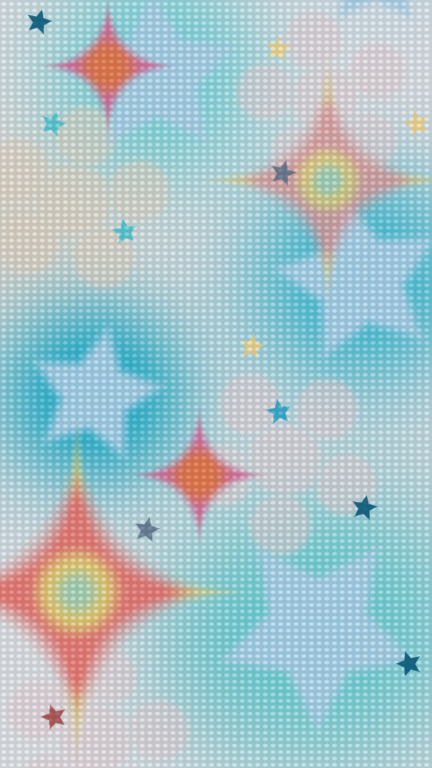
Write a Shadertoy shader that draws this background.

```glsl
// Dreamy pastel backdrop: blurred stars in aqua halos, petal clusters and glowing
// four-point sparkles, with small crisp stars, under a fine lattice of white beads.
// Soft layers are built from distance functions; lengths are in canvas widths.

const vec3 PAPER = vec3(.845, .858, .878);
const vec3 WARM  = vec3(.86, .80, .73);
const vec3 MIST  = vec3(.57, .79, .83);
const vec3 ROSE  = vec3(.87, .79, .81);
const vec3 ICE   = vec3(.64, .80, .90);
const vec3 CORAL = vec3(.89, .45, .43);
const vec3 GOLD  = vec3(.87, .78, .42);
const vec3 SAGE  = vec3(.62, .80, .68);
const vec3 EMBER = vec3(.88, .44, .26);
const vec3 ORCHID = vec3(.82, .42, .60);
const vec2 BEAD_CELL = vec2(.0178, .0148);
const float BEAD_LIGHT = .42;
const float GAP_SHADE = .94;
const float SMALL_RADIUS = .030;
const float STAR_BLUR = .020;

// Blurred stars: centre, radius, tilt; then halo colour and strength
const vec4 BIG_STARS[5] = vec4[5](
    vec4(.220, .864, .155, -.19), vec4(.833, 1.130, .195, .19),
    vec4(.736, .320, .230, 3.1416), vec4(.360, 1.604, .190, .03),
    vec4(.868, 1.850, .135, 0.));
const vec4 HALOS[5] = vec4[5](
    vec4(.12, .68, .79, 1.), vec4(.20, .72, .82, .92),
    vec4(.32, .79, .81, .82), vec4(.36, .81, .84, .80),
    vec4(.70, .85, .91, .4));

// Petal clusters: centre, petal distance, first angle
const vec4 CLUSTERS[4] = vec4[4](
    vec4(.660, .713, .152, .87), vec4(.174, 1.315, .150, 1.40),
    vec4(.752, 1.546, .140, .50), vec4(.220, .065, .150, .15));

// Small stars: centre, tilt, index of the tint
const vec4 SMALL_STARS[12] = vec4[12](
    vec4(.090, 1.727, -.25, 0.), vec4(.123, 1.491, -.30, 1.),
    vec4(.289, 1.241, .15, 1.), vec4(.644, 1.664, -.15, 2.),
    vec4(.965, 1.491, .20, 2.), vec4(.655, 1.377, -.25, 3.),
    vec4(.583, .975, -.15, 2.), vec4(.646, .824, .15, 4.),
    vec4(.843, .602, -.20, 0.), vec4(.340, .551, -.20, 3.),
    vec4(.947, .241, .30, 0.), vec4(.125, .118, .30, 5.));
const vec3 TINTS[6] = vec3[6](
    vec3(.05, .37, .49), vec3(.30, .76, .81), vec3(.92, .82, .53),
    vec3(.38, .46, .55), vec3(.18, .65, .79), vec3(.66, .31, .31));

vec2 turn(vec2 p, float a) {
    float c = cos(a), s = sin(a);
    return mat2(c, -s, s, c) * p;
}

// Signed distance to a five-point star; inner is the notch ratio
float starDistance(vec2 p, float radius, float inner) {
    const vec2 k = vec2(.80902, -.58779);
    const vec2 m = vec2(-k.x, k.y);
    p.x = abs(p.x);
    p -= 2. * max(dot(k, p), 0.) * k;
    p -= 2. * max(dot(m, p), 0.) * m;
    p.x = abs(p.x);
    p.y -= radius;
    vec2 edge = inner * vec2(-k.y, k.x) - vec2(0, 1);
    float h = clamp(dot(p, edge) / dot(edge, edge), 0., radius);
    return length(p - edge * h) * sign(p.y * edge.x - p.x * edge.y);
}

float pool(vec2 p, vec2 centre, vec2 size) {
    vec2 q = (p - centre) / size;
    return exp(-dot(q, q));
}

// Four concave arms with feathered edges
float sparkleMask(vec2 p, float arm) {
    vec2 q = sqrt(sqrt(p * p + 1e-5) / arm);
    return smoothstep(1.13, .82, q.x + q.y);
}

void addLargeSparkle(inout vec3 col, vec2 p, float arm, vec3 body, float opacity) {
    float t = length(p) / arm;
    vec3 tint = mix(SAGE, GOLD, smoothstep(.04, .18, t));
    tint = mix(tint, body, smoothstep(.15, .30, t));
    tint = mix(tint, GOLD, smoothstep(.48, .75, t));
    col = mix(col, tint, opacity * sparkleMask(p, arm));
}

void addSmallSparkle(inout vec3 col, vec2 p, float arm) {
    float t = length(p) / arm;
    vec3 tint = mix(EMBER, ORCHID, smoothstep(.15, .50, t));
    col = mix(col, tint, .95 * sparkleMask(p, arm));
}

void mainImage(out vec4 fragColor, in vec2 fragCoord) {
    vec2 p = fragCoord / iResolution.x;
    float px = 1. / iResolution.x;

    // Background washes
    vec3 col = mix(PAPER, WARM, .75 * pool(p, vec2(0., 1.26), vec2(.30, .22)));
    col = mix(col, MIST, .70 * pool(p, vec2(.52, .28), vec2(.22, .24)));
    col = mix(col, MIST, .45 * pool(p, vec2(.95, .38), vec2(.28, .40)));
    col = mix(col, MIST, .40 * pool(p, vec2(.12, .86), vec2(.50, .34)));

    // Halos
    for (int i = 0; i < 5; i++) {
        float r = length(p - BIG_STARS[i].xy) / (1.42 * BIG_STARS[i].z);
        col = mix(col, HALOS[i].rgb, HALOS[i].a * exp(-pow(r, 2.6)));
    }

    // Petal clusters
    for (int i = 0; i < 4; i++) {
        vec4 c = CLUSTERS[i];
        float d = length(p - c.xy) - .55 * c.z;
        for (int j = 0; j < 5; j++) {
            float a = c.w + 1.25664 * float(j);
            d = min(d, length(p - c.xy - c.z * vec2(cos(a), sin(a))) - .46 * c.z);
        }
        vec3 petal = i == 1 ? WARM : ROSE;
        col = mix(col, petal, .55 * smoothstep(.016, -.016, d));
    }

    // Blurred stars
    for (int i = 0; i < 5; i++) {
        vec4 s = BIG_STARS[i];
        float d = starDistance(turn(p - s.xy, s.w), s.z, .53);
        col = mix(col, ICE, .94 * smoothstep(STAR_BLUR, -STAR_BLUR, d));
    }

    // Sparkles
    addLargeSparkle(col, p - vec2(.759, 1.361), .30, vec3(.85, .58, .58), .82);
    addLargeSparkle(col, p - vec2(.178, .407), .40, CORAL, .96);
    addSmallSparkle(col, p - vec2(.250, 1.625), .175);
    addSmallSparkle(col, p - vec2(.461, .678), .175);

    // Small crisp stars
    for (int i = 0; i < 12; i++) {
        vec4 s = SMALL_STARS[i];
        float d = starDistance(turn(p - s.xy, s.z), SMALL_RADIUS, .47);
        col = mix(col, TINTS[int(s.w)], .92 * smoothstep(px, -px, d));
    }

    // Bead lattice, fainter over dark tones
    vec2 cell = (fract(p / BEAD_CELL) - .5) * vec2(1., 1.1);
    float bead = smoothstep(.48, .12, length(cell));
    float lightness = dot(col, vec3(.3, .5, .2));
    col *= mix(GAP_SHADE, 1., bead);
    col = mix(col, vec3(1), BEAD_LIGHT * bead * smoothstep(.3, .9, lightness));
    fragColor = vec4(col, 1);
}
```
